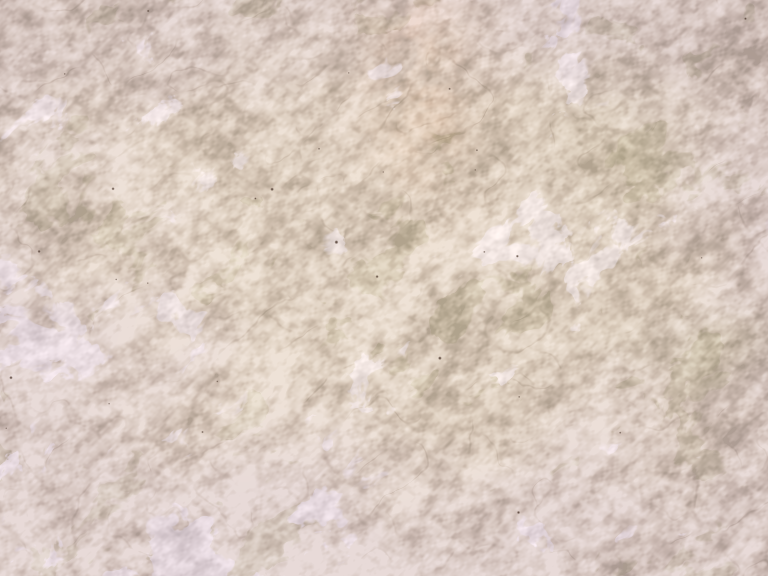
Reproduce this texture procedurally as a WebGL 2 fragment shader.

```glsl
#version 300 es
precision highp float;

uniform vec2 u_resolution;
out vec4 fragColor;

// Plaster tones, dark to light
const vec3 DEEP = vec3(0.70, 0.64, 0.57);
const vec3 SHADE = vec3(0.81, 0.745, 0.68);
const vec3 TAN = vec3(0.873, 0.817, 0.755);
const vec3 LIGHT = vec3(0.935, 0.888, 0.84);
const vec3 CHALK = vec3(0.935, 0.893, 0.872);
const vec3 PIT = vec3(0.32, 0.24, 0.20);

// Shifts of hue
const vec3 MAUVE_SHIFT = vec3(-0.010, -0.016, 0.024);
const vec3 PEACH_SHIFT = vec3(0.02, -0.018, -0.042);
const vec3 OLIVE_SHIFT = vec3(-0.008, 0.0, -0.018);

// Frequencies per canvas height, strengths in tone units
const float CLOUD_FREQ = 3.0;
const float MOTTLE_FREQ = 15.0;
const float GRAIN_FREQ = 46.0;
const float FLAKE_FREQ = 12.0;
const float CRACK_FREQ = 11.0;
const float PIT_FREQ = 22.0;
const float PIT_SHARE = 0.045;
const float CLOUD_GAIN = 0.50;
const float MOTTLE_GAIN = 0.72;
const float GRAIN_GAIN = 0.95;
const float CRACK_GAIN = 0.16;
const float WARP_SIZE = 0.07;
const float STREAK_ANGLE = 0.6;
const vec2 STREAK_SCALE = vec2(0.82, 1.18);

uint scramble(uint v) {
    v = v * 747796405u + 2891336453u;
    v = ((v >> ((v >> 28u) + 4u)) ^ v) * 277803737u;
    return (v >> 22u) ^ v;
}

float hash(vec2 cell, uint seed) {
    uvec2 c = uvec2(ivec2(cell) + 4096);
    return float(scramble(c.x + scramble(c.y + scramble(seed))) >> 8u) / 16777216.0;
}

float noise(vec2 p, uint seed) {
    vec2 i = floor(p), f = p - i;
    f = f * f * (3.0 - 2.0 * f);
    float low = mix(hash(i, seed), hash(i + vec2(1, 0), seed), f.x);
    float high = mix(hash(i + vec2(0, 1), seed), hash(i + vec2(1, 1), seed), f.x);
    return mix(low, high, f.y);
}

// Summed octaves, turned at each step; centred on zero
float fbm(vec2 p, uint seed, int octaves, float falloff) {
    float sum = 0.0, weight = 1.0, total = 0.0;
    for (int k = 0; k < octaves; k++) {
        sum += weight * (noise(p, seed + uint(k)) - 0.5);
        total += weight;
        weight *= falloff;
        p = mat2(1.6, 1.2, -1.2, 1.6) * p + 3.7;
    }
    return sum / total;
}

// Soft elliptical blob, 1 at its centre
float blob(vec2 p, vec2 centre, vec2 size) {
    vec2 d = (p - centre) / size;
    return exp(-dot(d, d));
}

// Thin lines along the middle level of a noise, broken into short threads
float cracks(vec2 w, vec2 p, float freq, uint seed) {
    float ridge = abs(noise(w * freq, seed) - 0.5);
    float gate = smoothstep(0.0, 0.13, fbm(p * freq * 0.8, seed + 1u, 3, 0.5));
    return gate * (1.0 - smoothstep(0.0, 0.0032 * freq, ridge));
}

// Coverage of rare, tiny dark holes
float pits(vec2 p, float pixel) {
    vec2 cell = floor(p * PIT_FREQ);
    vec2 centre = cell + 0.15 + 0.7 * vec2(hash(cell, 71u), hash(cell, 72u));
    float size = hash(cell, 74u);
    float radius = mix(0.0006, 0.0024, size * size);
    float dist = length(p * PIT_FREQ - centre) / PIT_FREQ;
    return step(hash(cell, 73u), PIT_SHARE) * (1.0 - smoothstep(radius - pixel, radius + pixel, dist));
}

void main() {
    float pixel = 1.0 / u_resolution.y;
    vec2 p = gl_FragCoord.xy * pixel;

    // Trowel direction and ragged warping
    float c = cos(STREAK_ANGLE), s = sin(STREAK_ANGLE);
    vec2 q = mat2(c, -s, s, c) * p * STREAK_SCALE;
    vec2 warp = vec2(fbm(p * 10.0, 11u, 4, 0.55), fbm(p * 10.0, 21u, 4, 0.55));
    vec2 w = q + WARP_SIZE * warp;

    // Broad clouds, mottling and grain
    float cloud = fbm(w * CLOUD_FREQ, 31u, 4, 0.55);
    float mottle = fbm(w * MOTTLE_FREQ, 41u, 4, 0.65);
    float grain = fbm(q * GRAIN_FREQ, 51u, 3, 0.8);
    float tone = 0.53 + CLOUD_GAIN * cloud + MOTTLE_GAIN * mottle + GRAIN_GAIN * grain;

    // Worn zones: chalky on the right and left, stained far right
    float chalkZone = blob(p, vec2(0.93, 0.52), vec2(0.20, 0.16))
        + 0.8 * blob(p, vec2(1.20, 0.73), vec2(0.14, 0.08))
        + 0.8 * blob(p, vec2(0.38, 0.03), vec2(0.18, 0.08))
        + 0.7 * blob(p, vec2(0.98, 0.94), vec2(0.10, 0.06))
        + 0.4 * blob(p, vec2(0.08, 0.62), vec2(0.17, 0.42));
    float stain = blob(p, vec2(1.25, 0.40), vec2(0.17, 0.06))
        + 0.5 * blob(p, vec2(1.08, 0.76), vec2(0.12, 0.15));
    float flake = fbm(w * FLAKE_FREQ, 61u, 5, 0.56) + 0.25 * cloud;
    float chalk = smoothstep(0.20, 0.25, flake + 0.17 * chalkZone);
    float chip = fbm(w * FLAKE_FREQ + 9.0, 81u, 5, 0.56);
    float bare = smoothstep(0.17, 0.22, chip + 0.09 * chalkZone) * (1.0 - chalk);
    tone += 0.06 * chalkZone - 0.15 * stain - 0.15 * bare;

    // Hairline cracks in two sizes
    float crack = cracks(w, p, CRACK_FREQ, 91u) + 0.8 * cracks(w + 5.0, p, 2.1 * CRACK_FREQ, 101u);
    tone -= CRACK_GAIN * crack * (1.0 - 0.5 * chalk);

    // Tone ramp
    vec3 colour = mix(DEEP, SHADE, clamp((tone - 0.05) / 0.29, 0.0, 1.0));
    colour = mix(colour, TAN, clamp((tone - 0.34) / 0.19, 0.0, 1.0));
    colour = mix(colour, LIGHT, clamp((tone - 0.53) / 0.27, 0.0, 1.0));
    colour = mix(colour, CHALK + 0.22 * grain + 0.12 * mottle, 0.8 * chalk);

    // Warm middle, mauve and dimmer borders
    vec2 away = (gl_FragCoord.xy / u_resolution - vec2(0.47, 0.52)) * 2.0;
    float border = smoothstep(0.35, 1.15, length(away) + 1.2 * cloud);
    colour += MAUVE_SHIFT * (border + 0.3 * chalk) - 0.016 * border * border;
    float peach = blob(p, vec2(0.73, 0.85), vec2(0.10, 0.18));
    colour += PEACH_SHIFT * peach * (0.6 + 2.0 * mottle) * (1.0 - 0.6 * chalk);
    colour += OLIVE_SHIFT * (bare + stain);

    colour = mix(colour, PIT, 0.85 * pits(p, pixel));
    fragColor = vec4(clamp(colour, 0.0, 1.0), 1.0);
}
```
